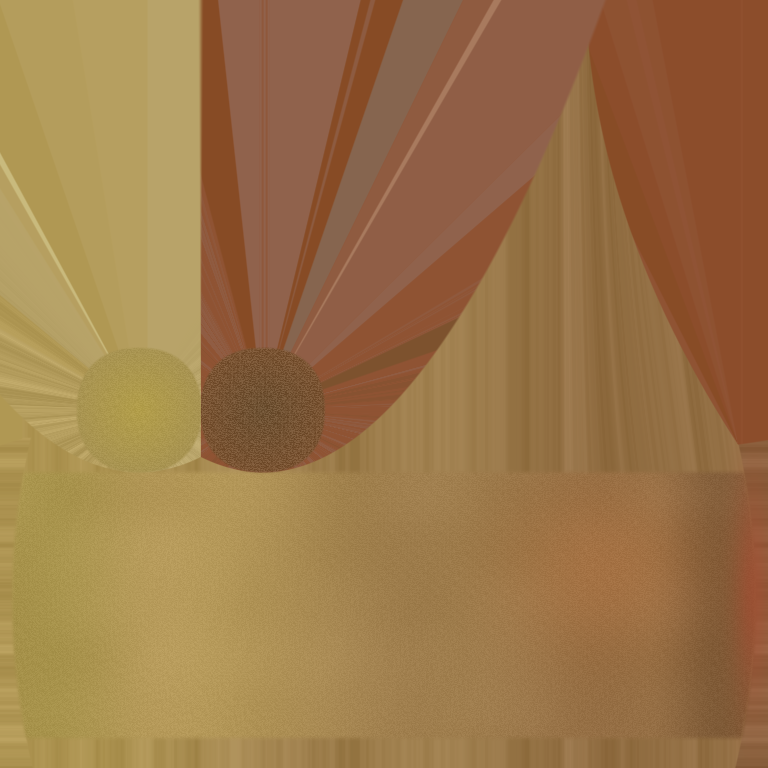
Reproduce this background procedurally as a Shadertoy shader.

```glsl
const float BAND_TOP = 0.385;
const float BAND_BOTTOM = 0.039;
const float DISC_RADIUS = 0.081;
const vec2 GOLD_CENTER = vec2(0.181, 0.466);
const vec2 RUST_CENTER = vec2(0.342, 0.466);
const vec2 CORNER = vec2(0.961, 0.421);

const vec3 STRAW = vec3(0.715, 0.625, 0.375);
const vec3 PALE = vec3(0.72, 0.64, 0.41);
const vec3 OCHRE = vec3(0.69, 0.595, 0.325);
const vec3 MAUVE = vec3(0.565, 0.385, 0.30);
const vec3 SIENNA = vec3(0.56, 0.325, 0.20);
const vec3 RUST = vec3(0.53, 0.295, 0.145);
const vec3 TAUPE = vec3(0.525, 0.395, 0.31);
const vec3 UMBER = vec3(0.49, 0.32, 0.18);

float hash(vec2 p) {
    return fract(sin(dot(p, vec2(127.1, 311.7))) * 43758.5453);
}

float noise(vec2 p) {
    vec2 i = floor(p), f = fract(p);
    f = f * f * (3.0 - 2.0 * f);
    return mix(mix(hash(i), hash(i + vec2(1, 0)), f.x),
               mix(hash(i + vec2(0, 1)), hash(i + 1.0), f.x), f.y);
}

// Layered one-dimensional streaks, roughly -1 to 1
float streaks(float t, float density, float seed) {
    float sum = 0.0, weight = 0.5;
    for (int i = 0; i < 4; i++) {
        float n = noise(vec2(t * density, seed + float(i) * 7.0));
        sum += weight * (smoothstep(0.3, 0.7, n) * 2.0 - 1.0);
        density *= 2.3;
        weight *= 0.7;
    }
    return sum * 0.8;
}

float edge(float d, float w) { return smoothstep(-w, w, d); }

float span(float t, float a, float b, float w) {
    return edge(t - a, w) * edge(b - t, w);
}

float discDistance(vec2 p) {
    p = abs(p);
    return pow(pow(p.x, 2.3) + pow(p.y, 2.3), 1.0 / 2.3) - DISC_RADIUS;
}

// Rays are placed by angle, clockwise from straight up
vec3 goldRays(vec2 p, float px) {
    float a = atan(p.x, p.y), w = px / length(p);
    vec3 c = mix(STRAW, PALE, edge(p.x - 0.011, px));
    c = mix(c, OCHRE, span(a, -0.34, -0.16, w) * 0.3);
    c = mix(c, OCHRE, span(a, -0.50, -0.33, w));
    c = mix(c, PALE, span(a, -0.88, -0.56, w));
    c = mix(c, OCHRE, span(a, -1.04, -0.88, w) * 0.8);
    c = mix(c, vec3(0.79, 0.73, 0.49), span(a, -0.515, -0.495, w));
    float fine = smoothstep(0.5, 1.3, abs(a));
    return c + streaks(a, 16.0, 3.0) * 0.055 * fine;
}

vec3 rustRays(vec2 p, float px) {
    float a = atan(p.x, p.y), w = px / length(p);
    float n = streaks(a, 13.0, 11.0);
    vec3 c = mix(SIENNA, MAUVE, smoothstep(0.15, 0.8, n) * 0.65);
    c = mix(c, UMBER, smoothstep(0.2, 0.8, -n) * 0.45);
    c = mix(c, RUST, span(a, -0.257, -0.108, w));
    c = mix(c, MAUVE, span(a, -0.108, 0.235, w));
    c = mix(c, RUST, span(a, 0.235, 0.33, w));
    c = mix(c, TAUPE, span(a, 0.33, 0.455, w));
    c = mix(c, mix(SIENNA, MAUVE, 0.5), span(a, 0.455, 0.52, w));
    c = mix(c, mix(SIENNA, MAUVE, 0.75), span(a, 0.52, 0.79, w));
    c = mix(c, MAUVE, span(a, 0.79, 0.86, w));
    c = mix(c, SIENNA, span(a, 0.86, 1.03, w));
    c = mix(c, UMBER, span(a, 1.13, 1.24, w));
    c = mix(c, vec3(0.66, 0.48, 0.37), span(a, 0.513, 0.527, w));
    c = mix(c, MAUVE, span(a, 0.257, 0.268, w) * 0.7);
    // Fine parallel lines above the disc
    float lines = 0.5 + 0.5 * cos(p.x * 1200.0);
    return mix(c, SIENNA, span(p.x, -0.004, 0.009, px) * lines * 0.7);
}

vec3 cornerRays(vec2 p, float px) {
    float a = atan(-p.x, p.y), w = px / max(length(p), 0.02);
    vec3 c = mix(vec3(0.55, 0.302, 0.17), SIENNA, span(a, 0.19, 0.30, w) * 0.8);
    c = mix(c, vec3(0.57, 0.33, 0.22), span(a, 0.225, 0.245, w) * 0.6);
    c = mix(c, RUST, span(a, 0.36, 0.47, w) * 0.8);
    c = mix(c, SIENNA, span(a, 0.47, 0.7, w));
    return c + 0.015 * span(p.x, 0.004, 0.006, px);
}

vec3 bandColor(float x) {
    vec3 c = mix(vec3(0.66, 0.58, 0.30), vec3(0.71, 0.60, 0.35), smoothstep(0.06, 0.22, x));
    c = mix(c, vec3(0.62, 0.49, 0.30), smoothstep(0.25, 0.56, x));
    c = mix(c, vec3(0.59, 0.44, 0.275), smoothstep(0.56, 0.8, x));
    return mix(c, vec3(0.50, 0.36, 0.22), smoothstep(0.84, 0.94, x));
}

void mainImage(out vec4 fragColor, in vec2 fragCoord) {
    vec2 uv = fragCoord / iResolution.xy;
    float px = 1.0 / iResolution.y;
    float grain = hash(floor(uv * 768.0)) - 0.5;
    float height = max(uv.y - BAND_TOP, 0.0);

    // Vertical streaks, leaning toward the right-hand corner
    float foot = uv.x + 0.13 * height * smoothstep(0.72, 0.85, uv.x);
    vec3 col = mix(vec3(0.69, 0.59, 0.33), vec3(0.62, 0.495, 0.30), smoothstep(0.1, 0.45, foot));
    col = mix(col, vec3(0.58, 0.44, 0.27), smoothstep(0.55, 0.78, foot));
    col += streaks(foot, 28.0, 5.0) * vec3(0.045, 0.045, 0.05);

    // Horizontal streaks beyond the bulging sides
    float bow = (uv.y - 0.22) / 0.2;
    float inset = 0.016 + 0.022 * bow * bow;
    float side = min(uv.x - inset, 1.0 - inset - uv.x);
    vec3 flank = mix(vec3(0.69, 0.59, 0.33), vec3(0.54, 0.39, 0.25), step(0.5, uv.x));
    flank += streaks(uv.y, 45.0, 19.0) * 0.045;
    col = mix(col, flank, edge(-side, px) * (1.0 - edge(uv.y - 0.43, px)));

    // Grainy band with soft mottling and warm glows
    vec3 band = bandColor(uv.x) + grain * 0.045;
    band += (noise(uv * vec2(9.0, 14.0)) - 0.5) * 0.035;
    vec2 ember = (uv - vec2(0.79, 0.26)) / vec2(0.13, 0.11);
    band += vec3(0.055, 0.005, -0.01) * exp(-dot(ember, ember));
    float inBand = edge(side, 0.004) * span(uv.y, BAND_BOTTOM, BAND_TOP, 0.005);
    col = mix(col, band, inBand);
    vec2 rim = (uv - vec2(0.982, 0.23)) / vec2(0.026, 0.15);
    col = mix(col, vec3(0.66, 0.30, 0.20), 0.65 * exp(-dot(rim, rim)));

    // Upper right fan and small left patch
    float rise = uv.y - CORNER.y;
    float curve = CORNER.x - 0.65 * rise + 0.53 * rise * rise;
    float inFan = edge(uv.x - curve, px) * edge(rise - 0.15 * (uv.x - CORNER.x), px);
    col = mix(col, cornerRays(uv - CORNER, px), inFan);
    col = mix(col, OCHRE, span(uv.x, -0.1, 0.029, px) * edge(uv.y - 0.42 - uv.x * 0.3, px));

    // Fans bounded by equal distance to each disc and the band
    vec2 gold = uv - GOLD_CENTER, rust = uv - RUST_CENTER;
    float split = length(gold) - length(rust);
    float nearest = min(length(gold), length(rust)) - DISC_RADIUS;
    vec3 fan = mix(goldRays(gold, px), rustRays(rust, px), edge(split, px));
    col = mix(col, fan, edge(uv.y - BAND_TOP - nearest, px * 1.5));

    // Grainy discs
    float goldDist = discDistance(gold), rustDist = discDistance(rust);
    vec3 goldDisc = mix(vec3(0.70, 0.62, 0.29), vec3(0.66, 0.58, 0.32), length(gold) / DISC_RADIUS);
    vec3 rustDisc = mix(vec3(0.43, 0.32, 0.20), vec3(0.48, 0.33, 0.20), length(rust) / DISC_RADIUS);
    col = mix(col, goldDisc + grain * 0.05, edge(-goldDist, 0.002) * edge(-split, px));
    col = mix(col, rustDisc + grain * 0.12, edge(-rustDist, 0.002) * edge(split, px));

    fragColor = vec4(clamp(col, 0.0, 1.0), 1.0);
}
```
